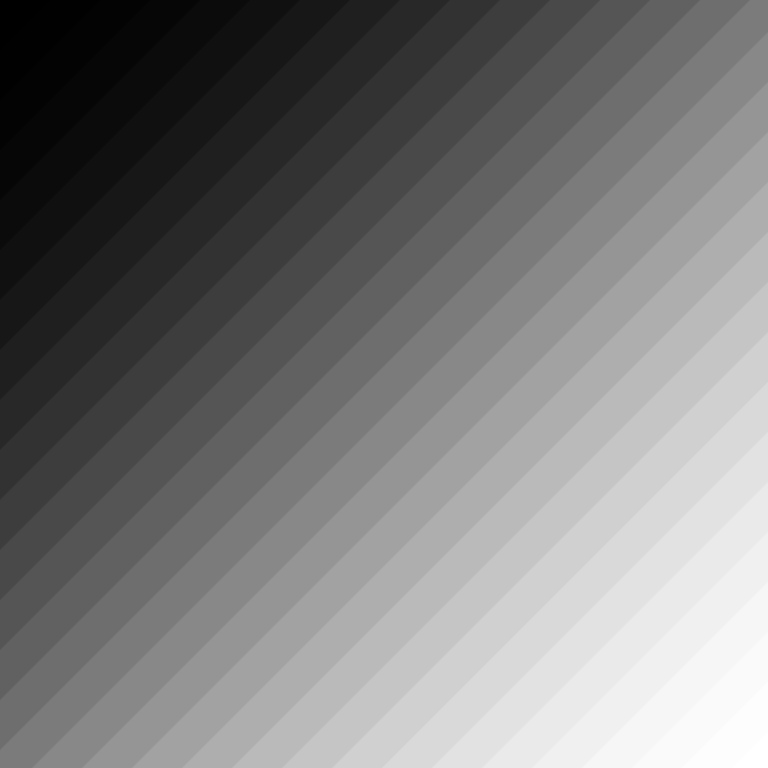
A three.js fragment shader for this background:

```glsl
// Diagonal staircase of flat grey bands, from black at the upper left to
// white at the lower right. The diagonal distance is cut into equal steps,
// and a half cosine wave eases the brightness from step to step.

#define BAND_COUNT 30.72   // bands from corner to corner
#define EDGE_SOFTNESS 0.03 // half width of an edge, as a share of a band
#define DARK_GREY 0.0
#define LIGHT_GREY 1.0

const float PI = 3.14159;

varying vec2 vUv;

// Distance along the falling diagonal: 0 at upper left, 1 at lower right.
float diagonalDistance(vec2 uv) {
  return 0.5 * (uv.x + 1.0 - uv.y);
}

// Floor with a narrow smooth ramp around each whole number.
float softFloor(float value) {
  float nearestEdge = floor(value + 0.5);
  float ramp = smoothstep(-EDGE_SOFTNESS, EDGE_SOFTNESS, value - nearestEdge);
  return nearestEdge - 1.0 + ramp;
}

// Half cosine wave: flat at both ends, steepest in the middle.
float cosineEase(float t) {
  return 0.5 - 0.5 * cos(PI * t);
}

void main() {
  // Cut the diagonal into bands
  float band = softFloor(diagonalDistance(vUv) * BAND_COUNT);

  // Shade each band with one grey
  float grey = mix(DARK_GREY, LIGHT_GREY, cosineEase(band / BAND_COUNT));
  gl_FragColor = vec4(vec3(grey), 1.0);
}
```
